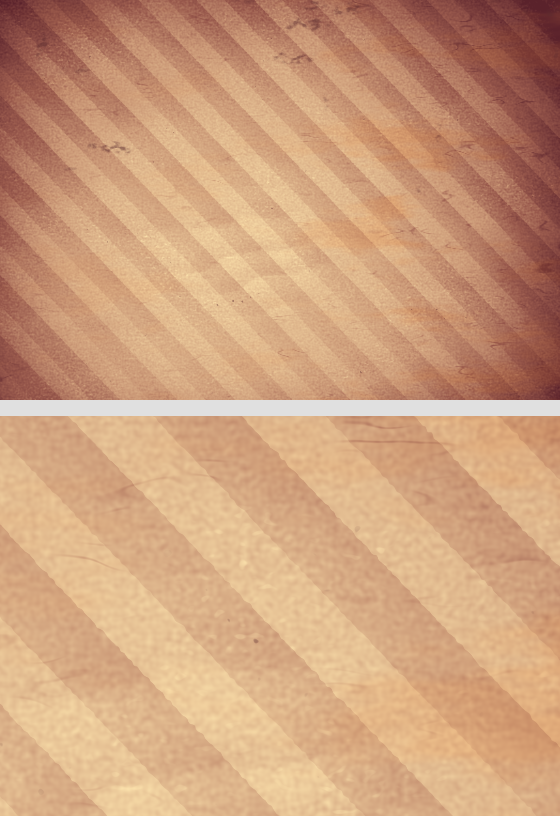
Top: the whole. Bottom: its middle third, enlarged.
A Shadertoy shader for this texture:

```glsl
// Worn diagonal stripes on warm aged board, with a vignette, orange stains and scuffs
#define PERIOD 0.144      // horizontal stripe spacing, in canvas heights
#define SLOPE 1.04        // fall of the stripes
#define PHASE 0.203       // where a light stripe starts on the top edge
#define LIGHT_SHARE 0.49  // light part of one period
#define CONTRAST 0.18
#define GLOW vec2(0.61, 0.38)
#define FALLOFF 0.99
#define EDGE_DARK 0.20
#define GRAIN 0.16
#define STAIN 0.60
#define SCUFFS 16

const vec3 MAROON = vec3(0.43, 0.20, 0.21);
const vec3 BROWN  = vec3(0.60, 0.35, 0.30);
const vec3 TAN    = vec3(0.79, 0.59, 0.46);
const vec3 CREAM  = vec3(0.91, 0.77, 0.59);
const vec3 RUST   = vec3(0.52, 0.25, 0.20);
const vec3 ORANGE = vec3(0.92, 0.64, 0.40);
const vec3 INK    = vec3(0.36, 0.17, 0.18);

vec2 hash2(vec2 p) {
    vec3 q = fract(p.xyx * vec3(0.1031, 0.1030, 0.0973));
    q += dot(q, q.yzx + 33.33);
    return fract((q.xx + q.yz) * q.zy);
}

float corner(vec2 cell, vec2 f, vec2 o) {
    return dot(hash2(cell + o) * 2.0 - 1.0, f - o);
}

// Gradient noise, roughly -0.7 to 0.7
float noise(vec2 p) {
    vec2 i = floor(p), f = fract(p);
    vec2 w = f * f * f * (f * (f * 6.0 - 15.0) + 10.0);
    return mix(mix(corner(i, f, vec2(0, 0)), corner(i, f, vec2(1, 0)), w.x),
               mix(corner(i, f, vec2(0, 1)), corner(i, f, vec2(1, 1)), w.x), w.y);
}

float fbm(vec2 p) {
    float sum = 0.0, amp = 1.0;
    for (int i = 0; i < 5; i++) {
        sum += amp * noise(p);
        p = mat2(1.6, 1.2, -1.2, 1.6) * p + 17.3;
        amp *= 0.55;
    }
    return sum;
}

// Four-colour ramp from shadow to highlight, continued past the last colour
vec3 ramp(float t) {
    t = clamp(t, -0.15, 1.25) * 3.0;
    vec3 c = mix(MAROON, BROWN, min(t, 1.0));
    c = mix(c, TAN, clamp(t - 1.0, 0.0, 1.0));
    return mix(c, CREAM, max(t - 2.0, 0.0));
}

// Small ragged marks, scattered mostly along the upper part
float scuffs(vec2 p, float aspect) {
    float mask = 0.0;
    float rough = fbm(p * vec2(30.0, 40.0));
    for (int i = 0; i < SCUFFS; i++) {
        vec2 h = hash2(vec2(float(i) * 7.3 + 2.0, 41.0));
        vec2 k = hash2(vec2(float(i) * 3.9 + 5.0, 87.0));
        vec2 centre = vec2(h.x * aspect, 1.0 - 0.5 * h.y * h.y);
        vec2 size = mix(vec2(0.010, 0.040), vec2(0.045, 0.011), step(0.5, k.x));
        float d = length((p - centre) / (size * (0.5 + k.y)));
        mask = max(mask, (1.0 - smoothstep(0.2, 1.2, d - rough)) * (0.25 + 0.35 * k.y));
    }
    return mask * smoothstep(-0.2, 0.4, noise(p * vec2(60.0, 110.0)) + rough * 0.5);
}

void mainImage(out vec4 fragColor, in vec2 fragCoord) {
    vec2 p = fragCoord / iResolution.y;
    vec2 uv = fragCoord / iResolution.xy;
    float aspect = iResolution.x / iResolution.y;

    // Glow and darkened borders, levelling off in the brightest part
    vec2 border = min(uv, 1.0 - uv);
    float tone = 1.13 - FALLOFF * pow(length((p - GLOW) / vec2(0.97, 0.92)), 1.5);
    tone -= EDGE_DARK * (exp(-12.0 * border.x) + 0.5 * exp(-12.0 * border.y));
    tone += 0.09 * fbm(p * vec2(3.0, 5.0));
    tone -= 0.45 * max(tone - 0.88, 0.0);

    // Stripes with finely frayed edges, rubbed paler in places
    float fray = 0.003 * noise(p * 180.0);
    float s = fract((p.x - (1.0 - p.y) / SLOPE - PHASE + fray) / PERIOD);
    float soft = 1.0 / (iResolution.y * PERIOD);
    float light = smoothstep(-soft, soft, s) - smoothstep(-soft, soft, s - LIGHT_SHARE)
                + smoothstep(-soft, soft, s - 1.0);
    float shade = mix(0.75, 1.1, smoothstep(LIGHT_SHARE, 1.0, s));
    float wear = 1.0 + 0.5 * fbm(p * vec2(4.0, 9.0) + 9.0);
    wear *= mix(0.65, 1.0, smoothstep(0.1, 0.5, p.y));
    float strength = CONTRAST * mix(0.6, 1.0, clamp(tone, 0.0, 1.0));
    tone -= strength * (1.0 - light) * shade * wear;

    // Pale wavy creases across the lower middle, sharp on the upper side
    float wave = p.y * 13.0 + 1.5 * noise(p * vec2(3.0, 4.0)) + 0.5 * noise(p * vec2(8.0, 11.0));
    float crease = fract(wave);
    crease = smoothstep(0.0, 0.8, crease) * (1.0 - smoothstep(0.88, 1.0, crease));
    vec2 creaseOffset = (p - vec2(0.72, 0.30)) / vec2(0.50, 0.22);
    float creaseArea = exp(-dot(creaseOffset, creaseOffset));
    tone += 0.10 * (crease - 0.4) * creaseArea * smoothstep(-0.3, 0.4, noise(p * 4.0 + 3.0));

    // Grain, pale flecks and short flaking cracks along the fibre
    float patches = fbm(p * vec2(3.5, 6.0) + 21.0);
    float grain = noise(p * 187.0) + 0.7 * noise(p * vec2(80.0, 170.0) + 31.0);
    tone += GRAIN * grain * (0.9 + 0.4 * patches);
    float fleck = smoothstep(0.22, 0.45, noise(p * vec2(95.0, 150.0) + 4.0));
    tone += 0.12 * fleck * smoothstep(-0.2, 0.4, patches);
    vec2 bent = p + 0.006 * vec2(noise(p * 24.0), noise(p * 26.0 + 8.0));
    float crack = 1.0 - smoothstep(0.0, 0.09, abs(noise(bent * vec2(17.0, 62.0))));
    crack *= smoothstep(0.05, 0.4, noise(p * vec2(15.0, 30.0) + 50.0));
    tone -= 0.20 * crack * smoothstep(-0.2, 0.4, 0.3 * p.x - patches - 0.15);
    vec3 color = ramp(tone);

    // Streaky orange stains, stronger to the right
    float stain = fbm(p * vec2(2.6, 8.5) + vec2(3.0, 7.0)) + 0.3 * noise(p * vec2(14.0, 60.0));
    float side = mix(0.25, 1.0, smoothstep(0.60, 1.15, p.x));
    stain = smoothstep(0.0, 0.55, stain) * side * STAIN;
    color = mix(color, mix(RUST, ORANGE, clamp(tone, 0.0, 1.0)), stain);

    // Dark scuffs and fine specks
    color = mix(color, INK, scuffs(p, aspect));
    float speck = smoothstep(0.46, 0.56, noise(p * 95.0 + 5.0));
    color = mix(color, INK, 0.4 * speck * smoothstep(-0.1, 0.4, patches));

    fragColor = vec4(clamp(color, 0.0, 1.0), 1.0);
}
```
